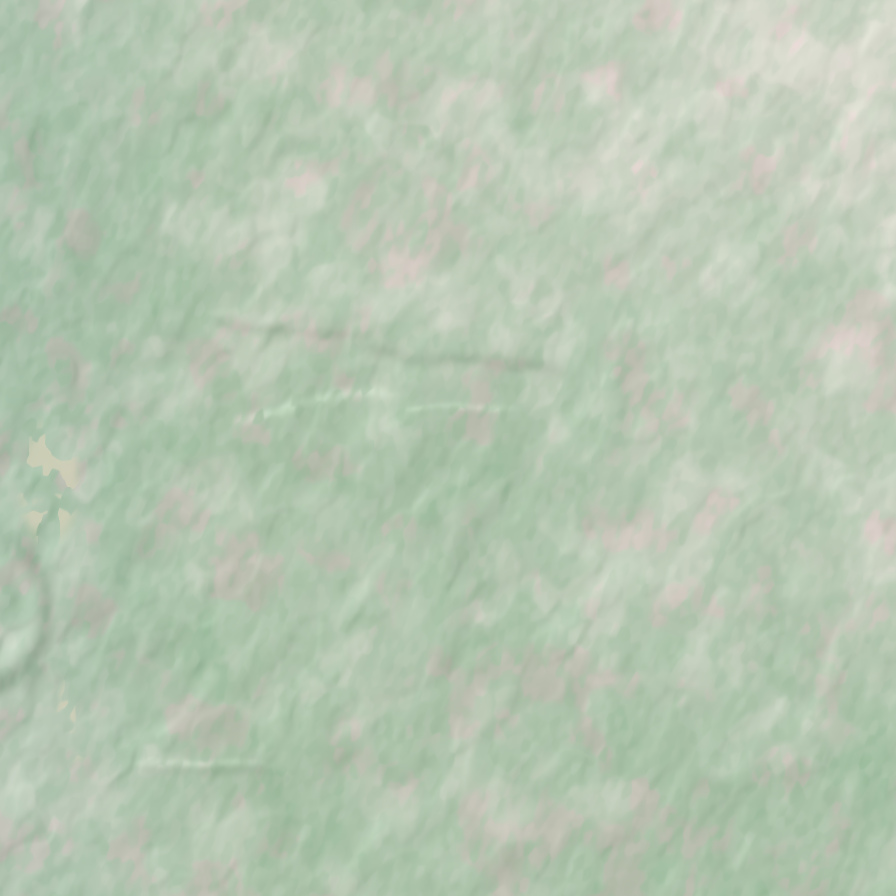
This texture is drawn by a Shadertoy shader. Its source:

```glsl
// Weathered pale green plaster fading to warm cream at the upper right.
// Soft cellular noise, layered from broad patches to fine slanted grain, sets the
// pigment; sloped noise shades the relief, with a few creases and flaked chips.

const vec3 GREEN = vec3(0.595, 0.720, 0.600);
const vec3 CREAM = vec3(0.850, 0.855, 0.808);
const vec3 CHIP  = vec3(0.815, 0.810, 0.715);
const vec3 ROSE  = vec3(0.030, -0.022, 0.004);

vec3 hash3(vec2 cell) {
    vec3 q = fract(cell.xyx * vec3(0.1031, 0.1030, 0.0973));
    q += dot(q, q.yxz + 33.33);
    return fract((q.xxy + q.yzz) * q.zyx);
}

// Smoothly blended random value of the nearby cells, centred on zero
float cellNoise(vec2 p, float sharpness) {
    vec2 base = floor(p), f = p - base;
    float total = 0.0, weights = 0.0;
    for (int y = -1; y <= 1; y++) {
        for (int x = -1; x <= 1; x++) {
            vec2 offset = vec2(x, y);
            vec3 rnd = hash3(base + offset);
            vec2 d = offset + rnd.xy - f;
            float w = exp(-sharpness * dot(d, d));
            total += w * rnd.z;
            weights += w;
        }
    }
    return total / max(weights, 1e-5) - 0.5;
}

// Rotates by an angle, then scales along and across that direction
vec2 slant(vec2 p, float angle, vec2 scale) {
    float c = cos(angle), s = sin(angle);
    return vec2(c * p.x + s * p.y, c * p.y - s * p.x) * scale;
}

// Height of the trowelled surface: diagonal folds plus smaller bumps
float surfaceHeight(vec2 p) {
    float folds = cellNoise(slant(p, 0.85, vec2(9.0, 22.0)), 5.0);
    float bumps = cellNoise(slant(p, 1.10, vec2(32.0, 56.0)) + 17.0, 5.0);
    return folds + 0.55 * bumps;
}

// Soft line between two points that thins out at its ends
float crease(vec2 p, vec2 a, vec2 b, float width) {
    vec2 pa = p - a, ba = b - a;
    float t = clamp(dot(pa, ba) / dot(ba, ba), 0.0, 1.0);
    float d = length(pa - ba * t) / width;
    float taper = smoothstep(0.0, 0.15, t) * smoothstep(1.0, 0.75, t);
    return exp(-d * d) * taper;
}

float softSpot(vec2 p, vec2 centre, vec2 size) {
    vec2 d = (p - centre) / size;
    return exp(-dot(d, d));
}

// Share of cream pigment: broad fade, patches and grain
float pigment(vec2 p, float medium, float fine) {
    float fade = smoothstep(0.75, 1.98, 0.8 * p.x + 1.1 * p.y);
    float glow = softSpot(p, vec2(0.42, 0.36), vec2(0.24, 0.19));
    float broad = cellNoise(p * 5.0 + 3.0, 4.0);
    float small = cellNoise(slant(p, 1.2, vec2(34.0, 46.0)) + 9.0, 6.0);
    float patches = smoothstep(0.08, 0.36, medium + 0.4 * small);
    return 0.33 + 0.43 * fade + 0.09 * glow + 0.26 * broad
         + 0.17 * medium + 0.20 * small + 0.20 * fine + 0.12 * patches;
}

void mainImage(out vec4 fragColor, in vec2 fragCoord) {
    vec2 uv = fragCoord / iResolution.xy;
    float warpX = cellNoise(uv * 18.0 + 41.0, 4.0);
    float warpY = cellNoise(uv * 18.0 + 73.0, 4.0);
    vec2 p = uv + 0.016 * vec2(warpX, warpY);

    // Pigment
    float medium = cellNoise(p * 14.0 + 5.0, 5.0);
    float fine = cellNoise(slant(uv, 1.2, vec2(75.0, 125.0)), 6.0);
    vec3 col = mix(GREEN, CREAM, clamp(pigment(p, medium, fine), -0.1, 1.1));

    // Rosy and cool stains
    float stain = cellNoise(p * 24.0 + 60.0, 6.0);
    col += ROSE * (0.5 * stain + smoothstep(0.2, 0.45, stain + 0.4 * fine));
    col.b += 0.012 * (1.0 - smoothstep(0.0, 0.3, uv.x));

    // Relief lit from the upper left
    vec2 lightStep = vec2(-0.004, 0.005);
    float slope = surfaceHeight(p) - surfaceHeight(p + lightStep);
    float roughness = 0.10 + 0.07 * softSpot(uv, vec2(0.0, 0.25), vec2(0.17, 0.25));
    col += roughness * slope;

    // Pale ridges and shaded creases
    float ridges = crease(p, vec2(0.25, 0.525), vec2(0.46, 0.570), 0.007)
                 + 0.8 * crease(p, vec2(0.44, 0.546), vec2(0.58, 0.544), 0.004)
                 + 0.6 * crease(p, vec2(0.13, 0.143), vec2(0.32, 0.143), 0.005);
    float shade = crease(p, vec2(0.39, 0.610), vec2(0.66, 0.580), 0.008)
                + 0.7 * crease(p, vec2(0.23, 0.645), vec2(0.43, 0.620), 0.007)
                + 0.6 * crease(p, vec2(0.49, 0.350), vec2(0.60, 0.500), 0.010)
                + 0.5 * crease(p, vec2(0.14, 0.133), vec2(0.33, 0.133), 0.006);
    col += 0.085 * ridges * (0.75 + fine) - 0.055 * shade;

    // Rounded fold at the left edge, dark on its outer side
    float foldRadius = length((p - vec2(-0.01, 0.32)) / vec2(1.0, 1.25));
    float foldSide = smoothstep(0.10, -0.06, uv.y - 0.32);
    float rim = exp(-pow((foldRadius - 0.066) / 0.009, 2.0));
    float inner = exp(-pow((foldRadius - 0.046) / 0.010, 2.0));
    col += (0.045 * inner - 0.11 * rim) * (0.3 + 0.7 * foldSide);

    // Flaked chips scattered down the left side
    float chipBand = softSpot(uv, vec2(0.055, 0.46), vec2(0.035, 0.07))
                   + softSpot(uv, vec2(0.085, 0.20), vec2(0.022, 0.05));
    float flakes = cellNoise(slant(p, 1.3, vec2(36.0, 52.0)) + 29.0, 9.0) + 0.4 * fine;
    float chips = smoothstep(0.12, 0.24, flakes) * smoothstep(0.25, 0.6, chipBand);
    col = mix(col, CHIP, 0.85 * chips);

    fragColor = vec4(clamp(col, 0.0, 1.0), 1.0);
}
```
